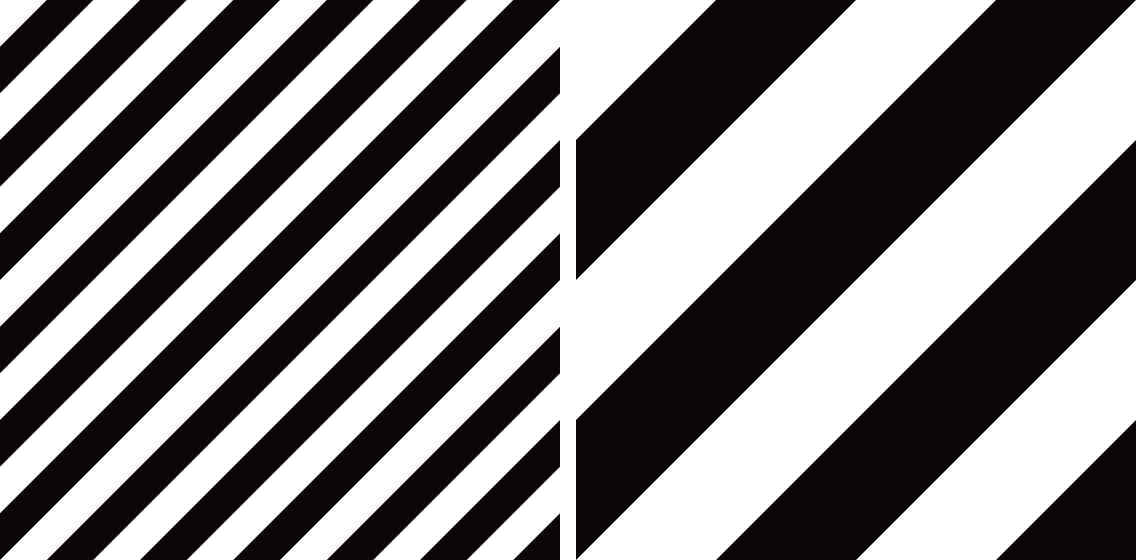
Left: the whole. Right: its middle third, enlarged.
Write a Shadertoy shader that draws this pattern.

```glsl
// Even black and white diagonal stripes rising to the right, tiling seamlessly.

const vec2 REPEATS = vec2(6.0, 6.0);      // whole stripe pairs across and down
const float WHITE_SHARE = 0.5;            // part of each period that is white
const float EDGE_SOFTNESS = 1.0;          // edge blend width, in output samples
const vec3 INK = vec3(0.04, 0.02, 0.03);
const vec3 PAPER = vec3(1.0);

// Signed distance to the nearest stripe edge, in periods; negative inside white.
float stripeDistance(float phase) {
    float fromWhiteCentre = abs(fract(phase - 0.5 * WHITE_SHARE + 0.5) - 0.5);
    return fromWhiteCentre - 0.5 * WHITE_SHARE;
}

void mainImage(out vec4 fragColor, in vec2 fragCoord) {
    vec2 uv = fragCoord / iResolution.xy;

    // Phase is constant along each rising diagonal
    float phase = REPEATS.x * uv.x - REPEATS.y * uv.y;

    // Antialiased coverage from the analytic phase gradient
    float blend = EDGE_SOFTNESS * length(REPEATS / iResolution.xy);
    float ink = clamp(0.5 + stripeDistance(phase) / blend, 0.0, 1.0);

    fragColor = vec4(mix(PAPER, INK, ink), 1.0);
}
```
